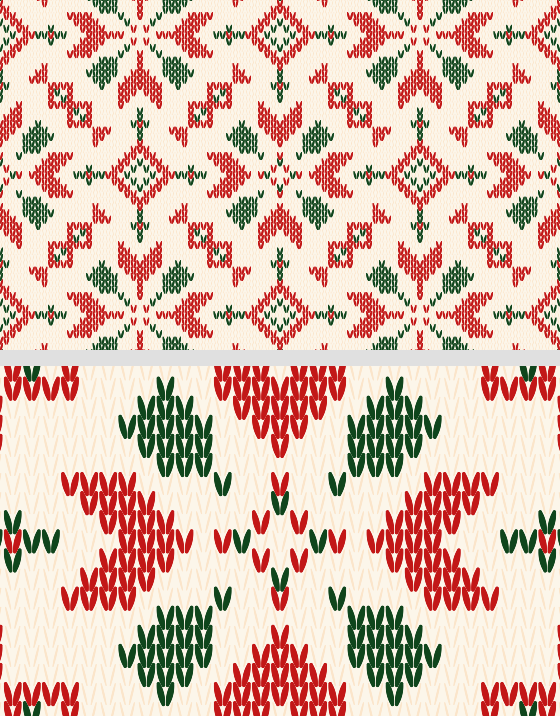
Top, the full canvas; bottom, a detail of the centre.
A WebGL 1 fragment shader for this pattern:

```glsl
precision highp float;
// Nordic knit: red and green snowflakes, diamonds and chains in V-shaped stitches on cream.
uniform vec2 u_resolution;

const float ROWS = 55.0;    // stitches over the canvas height
const float REPEAT = 44.0;  // stitches per repeat, both ways
const float HALF_REPEAT = 22.0;

const vec3 CREAM = vec3(0.99, 0.963, 0.918);
const vec3 PEACH = vec3(0.98, 0.87, 0.74);
const vec3 RED = vec3(0.76, 0.09, 0.09);
const vec3 GREEN = vec3(0.06, 0.27, 0.11);

const float PLAIN = 0.0;
const float RED_YARN = 1.0;
const float GREEN_YARN = 2.0;

bool isCell(vec2 cell, vec2 target) {
  vec2 d = abs(cell - target);
  return max(d.x, d.y) < 0.5;
}

bool within(float value, float low, float high) {
  return value > low - 0.5 && value < high + 0.5;
}

// Flake in one octant; the stemmed kind has arms reaching its heart.
float flakeYarn(vec2 c, bool stemmed) {
  if (within(c.y, 0.0, 3.0) && within(c.x - c.y, 5.0, 8.0)) return RED_YARN;
  if (c.y > 3.5 && c.x - c.y < 2.5 && c.x + c.y < 14.5) return GREEN_YARN;
  if (isCell(c, vec2(1.0))) return RED_YARN;
  if (isCell(c, vec2(3.0))) return GREEN_YARN;
  if (stemmed) {
    if (c.y < 0.5 && within(c.x, 3.0, 5.0)) return RED_YARN;
    return isCell(c, vec2(2.0)) ? GREEN_YARN : PLAIN;
  }
  if (isCell(c, vec2(3.0, 0.0))) return RED_YARN;
  return isCell(c, vec2(2.0, 0.0)) ? GREEN_YARN : PLAIN;
}

float crossYarn(vec2 c) {
  vec2 d = abs(c);
  if (d.x + d.y < 0.5) return RED_YARN;
  bool arm = (d.y < 0.5 && d.x < 2.5) || (d.x < 0.5 && d.y < 1.5);
  return arm ? GREEN_YARN : PLAIN;
}

float diamondYarn(vec2 c) {
  float ring = abs(c.x) + abs(c.y);
  if (within(ring, 4.0, 5.0)) return RED_YARN;
  return within(ring, 2.0, 2.0) ? GREEN_YARN : PLAIN;
}

// One half of the diagonal chain: a square link and a triangular tail.
float chainYarn(vec2 c) {
  vec2 d = abs(c - vec2(1.5, -1.5));
  float ring = max(d.x, d.y);
  if (within(ring, 1.5, 1.5)) return RED_YARN;
  if (ring < 1.0 && abs(c.x + c.y) < 0.5) return GREEN_YARN;
  bool tail = c.x > 3.5 && c.y < -3.5 && c.x - c.y < 10.5;
  return tail ? RED_YARN : PLAIN;
}

// Fold the repeat into one octant, then look up each motif.
float yarnAt(vec2 cell) {
  vec2 c = abs(floor(mod(cell + HALF_REPEAT, REPEAT) + 0.5) - HALF_REPEAT);
  bool stemmed = c.x + c.y > HALF_REPEAT + 0.5;
  if (stemmed) c = HALF_REPEAT - c;
  if (c.y > c.x) c = c.yx;
  float yarn = flakeYarn(c, stemmed);
  yarn = max(yarn, crossYarn(c - vec2(14.0, 0.0)));
  yarn = max(yarn, diamondYarn(c - vec2(HALF_REPEAT, 0.0)));
  return max(yarn, chainYarn(c - REPEAT * 0.25));
}

// Distance to the two tapered, leaning arms of a stitch.
float stitchDistance(vec2 p, float thickness) {
  vec2 foot = vec2(0.11, -0.56);
  vec2 arm = vec2(0.37, 0.52) - foot;
  vec2 q = vec2(abs(p.x), p.y) - foot;
  float h = clamp(dot(q, arm) / dot(arm, arm), 0.0, 1.0);
  float taper = 1.0 - 0.45 * pow(2.0 * h - 1.0, 2.0);
  return length(q - arm * h) - thickness * taper;
}

float coverage(float dist, float pixel) {
  return 1.0 - smoothstep(-0.5 * pixel, 0.5 * pixel, dist);
}

void main() {
  float pixel = ROWS / u_resolution.y;
  vec2 p = (gl_FragCoord.xy - 0.5 * u_resolution) * pixel;
  vec2 cell = floor(p + 0.5);
  vec3 color = CREAM;

  // Plain stitches show as faint slits.
  for (int j = -1; j <= 1; j++) {
    vec2 id = cell + vec2(0.0, float(j));
    color = mix(color, PEACH, 0.7 * coverage(stitchDistance(p - id, 0.06), pixel));
  }
  // Tall coloured stitches overlap the rows above and below.
  for (int j = -1; j <= 1; j++) {
    vec2 id = cell + vec2(0.0, float(j));
    float yarn = yarnAt(id);
    vec3 dye = yarn > 1.5 ? GREEN : RED;
    float ink = coverage(stitchDistance(p - id, 0.175), pixel);
    color = mix(color, dye, ink * step(0.5, yarn));
  }
  gl_FragColor = vec4(color, 1.0);
}
```
